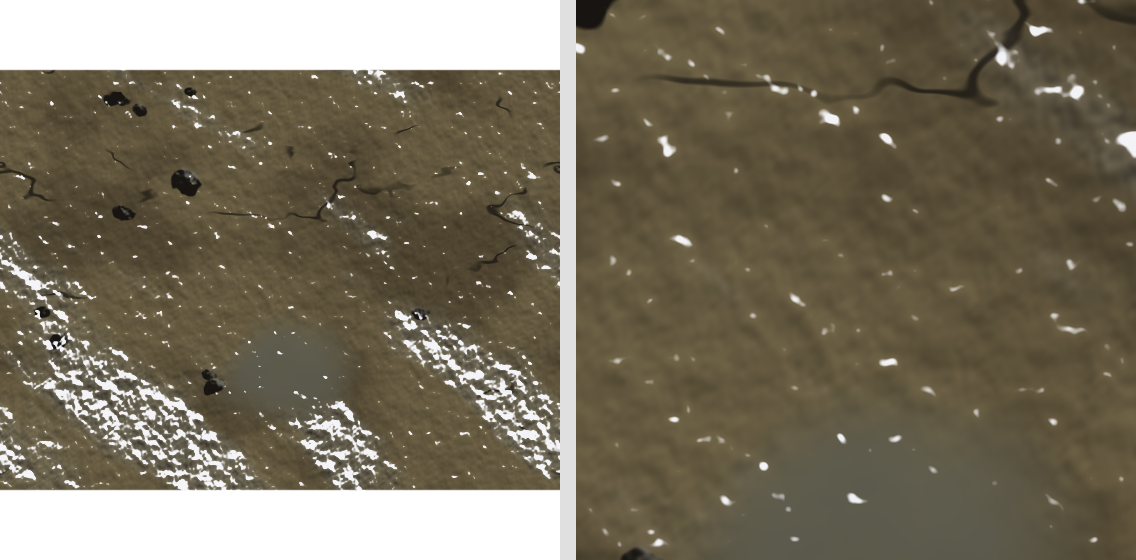
Left: the whole. Right: its middle third, enlarged.
Give the GLSL for this texture, as a Shadertoy shader.

```glsl
// Wet brown mud flat with diagonal drifts of sun glints, clods and a pool, between white bands.
#define MUD vec3(0.395, 0.352, 0.25)
#define MUD_DARK vec3(0.31, 0.27, 0.19)
#define SHEEN vec3(0.52, 0.51, 0.46)
#define POOL vec3(0.37, 0.37, 0.32)
#define SHADOW vec3(0.09, 0.08, 0.065)
#define GRAIN_REPEATS 56.0
#define PATCH_LEVEL 0.50
#define GLINT_LEVEL 2.2
#define CLOD_COUNT 10
#define BAND_HEIGHT 0.125

const float TAU = 6.28318;

float hash(vec2 p) {
    return fract(sin(dot(p, vec2(127.1, 311.7))) * 43758.5453);
}

// Value noise that wraps after a whole number of cells
float noise(vec2 p, vec2 period, float seed) {
    vec2 cell = floor(p), f = fract(p);
    f = f * f * (3.0 - 2.0 * f);
    vec2 a = mod(cell, period) + seed;
    vec2 b = mod(cell + 1.0, period) + seed;
    return mix(mix(hash(a), hash(vec2(b.x, a.y)), f.x),
               mix(hash(vec2(a.x, b.y)), hash(b), f.x), f.y);
}

// Layered wrapping noise, normalised to 0..1
float fbm(vec2 uv, vec2 period, int octaves, float seed) {
    float sum = 0.0, total = 0.0, amplitude = 0.5;
    for (int i = 0; i < octaves; i++) {
        sum += amplitude * noise(uv * period, period, seed + float(i) * 17.3);
        total += amplitude;
        amplitude *= 0.5;
        period *= 2.0;
    }
    return sum / total;
}

// Shortest offset between two points on the tile
vec2 wrapOffset(vec2 a, vec2 b) {
    return fract(a - b + 0.5) - 0.5;
}

// Slope of the fine mud relief towards the sun, about unit variance
float reliefSlope(vec2 uv) {
    vec2 stepToSun = vec2(0.0012, 0.0028);
    vec2 period = vec2(GRAIN_REPEATS);
    float near = fbm(uv - stepToSun, period, 3, 3.1);
    float far = fbm(uv + stepToSun, period, 3, 3.1);
    return (near - far) / 0.09;
}

// Wet drifts running down to the right, sparse at the upper right
float wetPatch(vec2 uv) {
    vec2 sheared = vec2(uv.x + uv.y, uv.y);
    float field = fbm(sheared, vec2(6.0, 4.0), 5, 8.7);
    float ribbon = cos(2.0 * TAU * (sheared.x - 0.17));
    vec2 dry = cos(TAU * (uv - vec2(0.78, 0.74)));
    field += 0.08 * ribbon - 0.045 * (dry.x + dry.y);
    return smoothstep(PATCH_LEVEL, PATCH_LEVEL + 0.18, field);
}

// Short dark creases, wider than tall
float creases(vec2 uv) {
    float line = abs(fbm(uv, vec2(6.0, 12.0), 4, 21.4) - 0.5);
    float place = fbm(uv, vec2(9.0, 13.0), 2, 33.9);
    return (1.0 - smoothstep(0.004, 0.022, line)) * smoothstep(0.6, 0.72, place);
}

// Rough clods, lit on top and black underneath
vec3 addClods(vec3 color, vec2 uv, float slope) {
    float rough = fbm(uv, vec2(38.0), 3, 45.2) - 0.5;
    for (int i = 0; i < CLOD_COUNT; i++) {
        float id = float(i) + 1.0;
        vec2 center = vec2(hash(vec2(id, 2.0)), hash(vec2(id, 5.0)));
        center.x *= i < CLOD_COUNT / 2 ? 0.4 : 1.0;
        center.y = mix(0.3, 0.86, center.y);
        float radius = mix(0.009, 0.025, hash(vec2(id, 9.0)));
        vec2 d = wrapOffset(uv, center);
        float shape = length(d * vec2(0.8, 1.1)) / radius + rough * 1.8;
        float light = smoothstep(0.0, 1.6, (d.y + 0.4 * d.x) / radius + 0.5 * slope);
        vec3 clod = mix(SHADOW, SHEEN, 0.75 * light);
        color = mix(color, clod, 1.0 - smoothstep(0.75, 1.05, shape));
    }
    return color;
}

void mainImage(out vec4 fragColor, in vec2 fragCoord) {
    vec2 uv = fragCoord / iResolution.xy;
    float slope = reliefSlope(uv);
    float tone = fbm(uv, vec2(5.0, 7.0), 5, 12.6);

    // Still pool below the centre
    vec2 poolOffset = wrapOffset(uv, vec2(0.51, 0.35));
    float poolShape = length(poolOffset * vec2(0.85, 1.1)) + 0.12 * (tone - 0.5);
    float pool = 1.0 - smoothstep(0.035, 0.115, poolShape);
    float wet = wetPatch(uv) * (1.0 - pool);

    // Mud with soft tone and fine grain
    vec3 color = mix(MUD_DARK, MUD, smoothstep(0.28, 0.56, tone));
    color = mix(color, SHEEN, 0.5 * wet);
    color *= 1.0 + slope * mix(0.045, 0.13, wet) * (1.0 - 0.8 * pool);
    color = mix(color, POOL, 0.8 * pool);
    color = mix(color, SHADOW, 0.75 * creases(uv) * (1.0 - pool));
    color = addClods(color, uv, slope);

    // Sun glints on the wet relief
    float glint = smoothstep(GLINT_LEVEL, GLINT_LEVEL + 1.2, slope + 2.4 * wet);
    color = mix(color, vec3(0.98, 0.98, 1.0), 0.95 * glint);

    // White bands above and below
    float edge = 1.0 / iResolution.y;
    float inside = smoothstep(-edge, edge, 0.5 - BAND_HEIGHT - abs(uv.y - 0.5));
    fragColor = vec4(mix(vec3(1.0), color, inside), 1.0);
}
```
